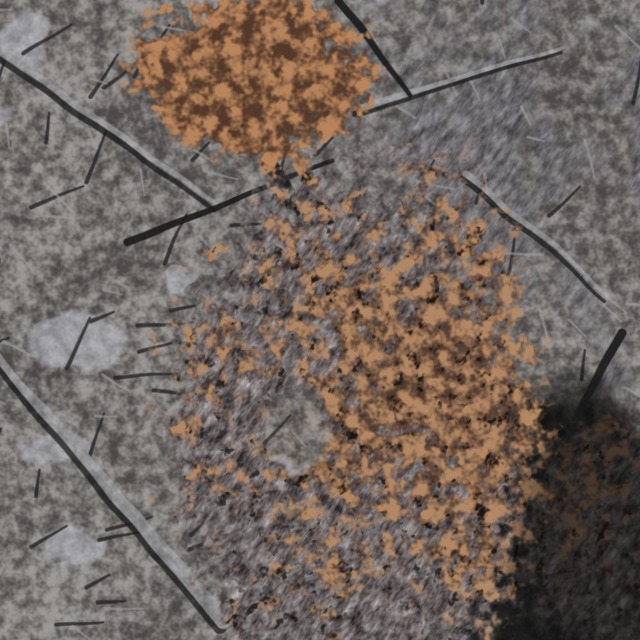
Give the GLSL for this texture, as a three.js fragment shader.

```glsl
// Aerial view of scorched ground with rusty shrubs, pale rocks, fallen trunks and a deep shadow.
varying vec2 vUv;

float hash(vec2 p) {
  vec3 h = fract(p.xyx * vec3(0.1031, 0.1030, 0.0973));
  h += dot(h, h.yzx + 33.33);
  return fract((h.x + h.y) * h.z);
}

vec2 gradient(vec2 cell) {
  float a = 6.2832 * hash(cell);
  return vec2(cos(a), sin(a));
}

float noise(vec2 p) {
  vec2 i = floor(p), f = p - i;
  vec2 u = f * f * f * (f * (f * 6.0 - 15.0) + 10.0), e = vec2(0.0, 1.0);
  float low = mix(dot(gradient(i), f), dot(gradient(i + e.yx), f - e.yx), u.x);
  float high = mix(dot(gradient(i + e), f - e), dot(gradient(i + 1.0), f - 1.0), u.x);
  return mix(low, high, u.y);
}

float fbm(vec2 p) {
  float sum = 0.0, gain = 1.0;
  for (int i = 0; i < 3; i++) {
    sum += gain * noise(p);
    p = mat2(1.6, 1.2, -1.2, 1.6) * p + 17.3;
    gain *= 0.68;
  }
  return sum;
}

// Positive inside an ellipse, zero on its rim.
float blob(vec2 p, vec2 center, vec2 radius) {
  return 1.0 - length((p - center) / radius);
}

// Soft tapering line from a to b.
float stick(vec2 p, vec2 a, vec2 b, float width) {
  vec2 d = b - a;
  float t = clamp(dot(p - a, d) / dot(d, d), 0.0, 1.0);
  float r = width * (1.0 - 0.5 * t);
  return 1.0 - smoothstep(r - 0.0015, r + 0.002, length(p - a - d * t));
}

// Pale trunk with its dark cast line below.
void trunk(inout vec3 color, vec2 p, vec2 a, vec2 b, float width, float grain) {
  color = mix(color, vec3(0.10), 0.75 * stick(p + vec2(0.005, 0.008), a, b, width));
  color = mix(color, vec3(0.58, 0.58, 0.59) + 0.13 * grain, 0.9 * stick(p, a, b, width));
}

// Scattered twigs, one per grid cell, leaning around a common angle.
float twigs(vec2 p, float scale, float angle, float density) {
  vec2 base = floor(p * scale);
  float mask = 0.0;
  for (int y = -1; y <= 1; y++) {
    for (int x = -1; x <= 1; x++) {
      vec2 cell = base + vec2(x, y);
      float a = angle + 1.6 * (hash(cell + 5.0) - 0.5);
      vec2 mid = (cell + vec2(hash(cell), hash(cell + 9.0))) / scale;
      vec2 arm = vec2(cos(a), sin(a)) * (0.2 + 0.4 * hash(cell + 3.0)) / scale;
      mask = max(mask, step(hash(cell + 21.0), density) * stick(p, mid - arm, mid + arm, 0.035 / scale));
    }
  }
  return mask;
}

// Rounded stones of varied size, one per grid cell.
float stones(vec2 p, float scale, float density) {
  vec2 base = floor(p * scale);
  float mask = 0.0;
  for (int y = -1; y <= 1; y++) {
    for (int x = -1; x <= 1; x++) {
      vec2 cell = base + vec2(x, y);
      vec2 radius = 0.15 + 0.3 * vec2(hash(cell + 2.0), hash(cell + 7.0));
      float shape = blob(p * scale, cell + vec2(hash(cell + 4.0), hash(cell + 8.0)), radius);
      mask = max(mask, step(hash(cell + 13.0), density) * smoothstep(-0.1, 0.2, shape));
    }
  }
  return mask;
}

void main() {
  vec2 p = vUv;
  float broad = fbm(p * 6.0), grain = fbm(p * 42.0 + 11.0), leaf = fbm(p * 32.0 + 71.0);
  float fibre = fbm(mat2(0.8, 0.6, -0.6, 0.8) * p * vec2(65.0, 30.0) + 40.0);
  vec2 q = p + 0.018 * vec2(fbm(p * 14.0), fbm(p * 14.0 + 33.0));
  vec2 bent = p + 0.006 * vec2(noise(p * 12.0), noise(p * 12.0 + 50.0));

  // Gritty soil with charred brush
  vec3 color = mix(vec3(0.30, 0.285, 0.28), vec3(0.61, 0.60, 0.59), smoothstep(-0.9, 0.85, grain + 0.5 * broad));
  float brush = smoothstep(0.0, 0.6, broad + 0.6 * blob(q, vec2(0.85, 0.8), vec2(0.35, 0.3)));
  color = mix(color, vec3(0.40, 0.39, 0.41) + 0.28 * fibre, 0.75 * brush);

  // Stones and litter
  float open = smoothstep(0.65, 0.2, p.x);
  float rock = stones(q, 7.0, 0.12 + 0.25 * step(p.x, 0.35));
  rock = max(rock, smoothstep(0.0, 0.25, blob(q, vec2(0.12, 0.465), vec2(0.09, 0.05))));
  color = mix(color, vec3(0.63, 0.63, 0.65) + 0.10 * grain, 0.85 * rock);
  color = mix(color, vec3(0.14), 0.8 * twigs(bent, 12.0, 0.75, 0.25 + 0.3 * open));
  color = mix(color, vec3(0.62), 0.6 * twigs(bent + 0.37, 17.0, -0.7, 0.25));

  // Cast shadow
  float shade = smoothstep(-0.1, 0.2, blob(q, vec2(0.87, 0.16), vec2(0.19, 0.25)) + 0.15 * broad);
  color *= mix(1.0, 0.24, shade);

  // Fallen trunks and charred poles
  trunk(color, bent, vec2(0.0, 0.92), vec2(0.34, 0.68), 0.006, grain);
  trunk(color, bent, vec2(0.35, 0.03), vec2(-0.01, 0.45), 0.012, grain);
  trunk(color, bent, vec2(0.56, 0.83), vec2(0.88, 0.925), 0.005, grain);
  trunk(color, bent, vec2(0.73, 0.73), vec2(0.95, 0.54), 0.005, grain);
  float char = max(stick(bent, vec2(0.20, 0.62), vec2(0.52, 0.75), 0.006), stick(bent, vec2(0.53, 1.0), vec2(0.64, 0.85), 0.006));
  char = max(char, max(stick(bent, vec2(0.42, 0.745), vec2(0.475, 0.66), 0.011), stick(bent, vec2(0.97, 0.48), vec2(0.83, 0.21), 0.007)));
  color = mix(color, vec3(0.10), 0.9 * char);

  // Shrubs: bare violet-grey twigs, dark gaps and rusty tufts
  float ragged = 0.22 * leaf + 0.15 * broad;
  float crown = smoothstep(-0.05, 0.12, blob(q, vec2(0.39, 0.88), vec2(0.19, 0.13)) + 1.4 * ragged);
  float thicket = smoothstep(-0.1, 0.12, blob(q, vec2(0.56, 0.33), vec2(0.28, 0.40)) + ragged);
  float corner = smoothstep(0.0, 0.25, blob(q, vec2(0.95, 0.16), vec2(0.16, 0.2)) + ragged);
  float rust = 0.7 * blob(q, vec2(0.70, 0.40), vec2(0.34, 0.3)) + 0.7 * leaf + 0.4 * broad;
  vec3 bare = vec3(0.42, 0.39, 0.39) + 0.30 * fibre + 0.12 * grain;
  vec3 tuft = mix(vec3(0.32, 0.23, 0.18), vec3(0.70, 0.53, 0.39), smoothstep(-0.6, 0.6, leaf + 0.7 * grain));
  vec3 shrub = mix(bare, tuft, smoothstep(-0.1, 0.4, rust));
  shrub *= mix(1.0, 0.32, smoothstep(0.2, 0.75, 0.6 * fibre - 0.7 * grain + 0.2 * broad));
  float hollow = smoothstep(0.05, 0.3, blob(q, vec2(0.46, 0.33), vec2(0.065, 0.08)) + 0.15 * leaf);
  color = mix(color, shrub, thicket * (1.0 - 0.85 * hollow));
  color = mix(color, tuft * vec3(1.03, 0.98, 0.92), crown);
  color = mix(color, shrub * 0.5, 0.65 * corner);

  gl_FragColor = vec4(clamp(color, 0.05, 0.85), 1.0);
}
```
